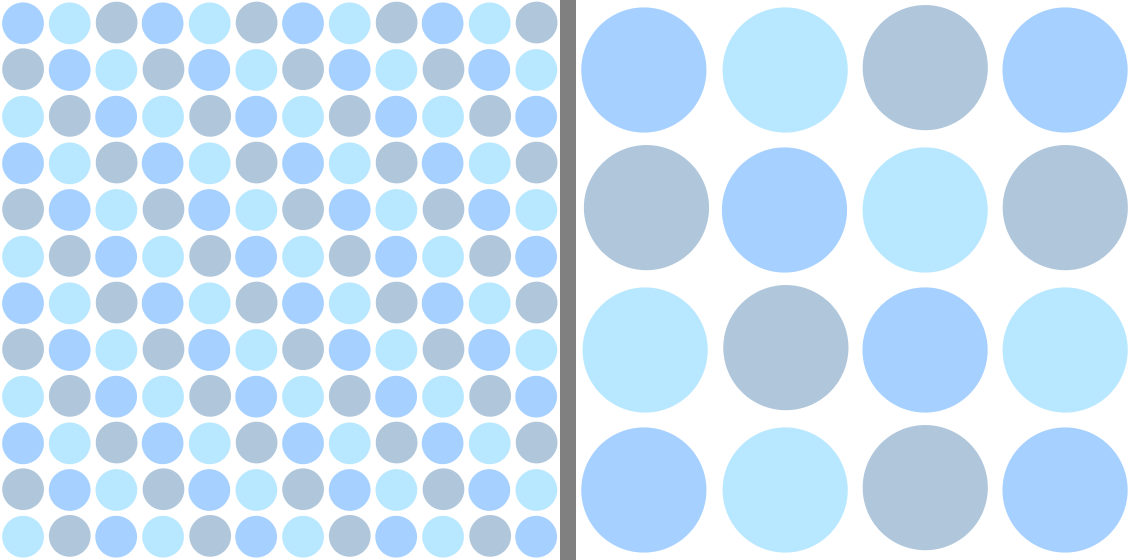
Left: the whole. Right: its middle third, enlarged.
Give the GLSL for this pattern, as a Shadertoy shader.

```glsl
// Grid of pastel dots in three colours that step diagonally, with tiny hand-placed offsets
#define DOTS 12.0
#define RADIUS 0.447
#define GREY_LIFT 0.017
#define DRIFT 0.006
#define SWAY 0.010
#define PAPER vec3(1.0)
#define BLUE vec3(0.647, 0.815, 1.0)
#define CYAN vec3(0.722, 0.908, 1.0)
#define GREY vec3(0.690, 0.775, 0.860)

const float TAU = 6.2831853;

// Colour step along the diagonal: 0 blue, 1 cyan, 2 grey
float dotTone(vec2 cell) {
    return mod(cell.x - cell.y + DOTS, 3.0);
}

vec3 toneColour(float tone) {
    return tone < 0.5 ? BLUE : tone < 1.5 ? CYAN : GREY;
}

// Small shift from the cell centre; repeats every six columns
vec2 dotOffset(vec2 cell, float tone) {
    float wave = 0.5 - 0.5 * cos(TAU * (cell.x - 0.5) / 6.0);
    float shiftX = -DRIFT + SWAY * wave * (tone - 1.0);
    float shiftY = -GREY_LIFT * step(1.5, tone);
    return vec2(shiftX, shiftY);
}

void mainImage(out vec4 fragColor, in vec2 fragCoord) {
    // Grid with rows counted from the top
    vec2 uv = fragCoord / iResolution.xy;
    vec2 grid = vec2(uv.x, 1.0 - uv.y) * DOTS;
    vec2 cell = floor(grid);
    float tone = dotTone(cell);

    // Signed distance to the dot, in cells
    vec2 local = fract(grid) - 0.5 - dotOffset(cell, tone);
    float dist = length(local) - RADIUS;

    // Edge smoothed over one pixel
    float pixel = DOTS / min(iResolution.x, iResolution.y);
    float cover = clamp(0.5 - dist / pixel, 0.0, 1.0);
    fragColor = vec4(mix(PAPER, toneColour(tone), cover), 1.0);
}
```
